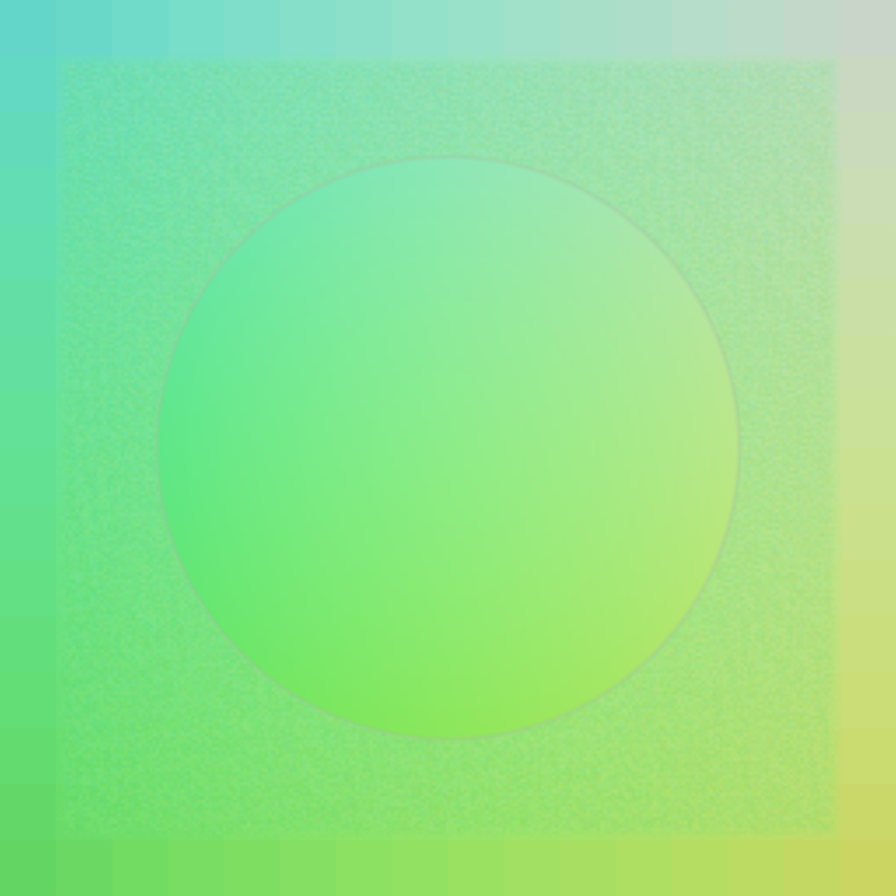
Give the GLSL for this background, as a three.js fragment shader.

```glsl
#define DISC_RADIUS 0.325
#define RIM_WIDTH 0.0035
#define RIM_STRENGTH 0.30
#define PANEL_INNER 0.420
#define PANEL_OUTER 0.442
#define MOSAIC_CELLS 16.0
#define EDGE_SLOPE 0.43
#define FROST_SLOPE 0.33
#define LENS_SLOPE 0.50
#define LENS_BEND 0.60
#define GRAIN_CELLS 256.0
#define GRAIN_SPREAD 0.18

varying vec2 vUv;

float hash(vec2 p) {
  return fract(sin(dot(p, vec2(127.1, 311.7))) * 43758.5453);
}

float valueNoise(vec2 p) {
  vec2 cell = floor(p);
  vec2 f = fract(p);
  f = f * f * (3.0 - 2.0 * f);
  float low = mix(hash(cell), hash(cell + vec2(1.0, 0.0)), f.x);
  float high = mix(hash(cell + vec2(0.0, 1.0)), hash(cell + vec2(1.0, 1.0)), f.x);
  return mix(low, high, f.y);
}

// Red follows x, blue follows y, green dims away from the middle
vec3 ramp(vec2 offset, vec2 middle, float green, float falloff) {
  vec2 redBlue = middle + offset;
  return vec3(redBlue.x, green - falloff, redBlue.y);
}

// Center of the mosaic cell, with softened steps between cells
vec2 mosaic(vec2 uv) {
  vec2 p = uv * MOSAIC_CELLS - 0.5;
  vec2 soft = max(fwidth(p), vec2(0.02));
  vec2 blend = smoothstep(0.5 - soft, 0.5 + soft, fract(p));
  return (floor(p) + blend + 0.5) / MOSAIC_CELLS;
}

void main() {
  vec2 q = vUv - 0.5;
  float falloff = 0.2 * dot(q, q);
  float radius = length(q);

  // Border of flat mosaic cells
  vec2 tile = mosaic(vUv) - 0.5;
  float tileFalloff = 0.2 * dot(tile, tile);
  vec3 border = ramp(tile * EDGE_SLOPE, vec2(0.59, 0.585), 0.925, tileFalloff);

  // Frosted panel: the gradient scattered by fine grain
  vec2 grainPos = vUv * GRAIN_CELLS;
  vec2 scatter = vec2(valueNoise(grainPos), valueNoise(grainPos + 57.3)) - 0.5;
  vec2 frostPos = q + scatter * GRAIN_SPREAD;
  vec3 frost = ramp(frostPos * FROST_SLOPE, vec2(0.56, 0.565), 0.9, 0.5 * falloff);
  frost += 0.025 * (valueNoise(grainPos + 113.9) - 0.5);

  vec2 fromCenter = abs(q);
  float panelEdge = max(fromCenter.x, fromCenter.y);
  float panel = 1.0 - smoothstep(PANEL_INNER, PANEL_OUTER, panelEdge);
  vec3 color = mix(border, frost, panel);

  // Clear lens disc, steeper towards its edge
  vec2 lensOffset = q * (LENS_SLOPE + LENS_BEND * q * q);
  vec3 lens = ramp(lensOffset, vec2(0.55, 0.535), 0.925, falloff);
  float soft = max(fwidth(radius), 0.001);
  float disc = 1.0 - smoothstep(-soft, soft, radius - DISC_RADIUS);
  color = mix(color, lens, disc);

  // Thin muted rim
  float rimDistance = abs(radius - DISC_RADIUS);
  float rim = 1.0 - smoothstep(0.0, RIM_WIDTH + soft, rimDistance);
  vec3 rimColor = vec3(0.64, 0.75, 0.62);
  color = mix(color, rimColor, rim * RIM_STRENGTH);

  gl_FragColor = vec4(color, 1.0);
}
```
